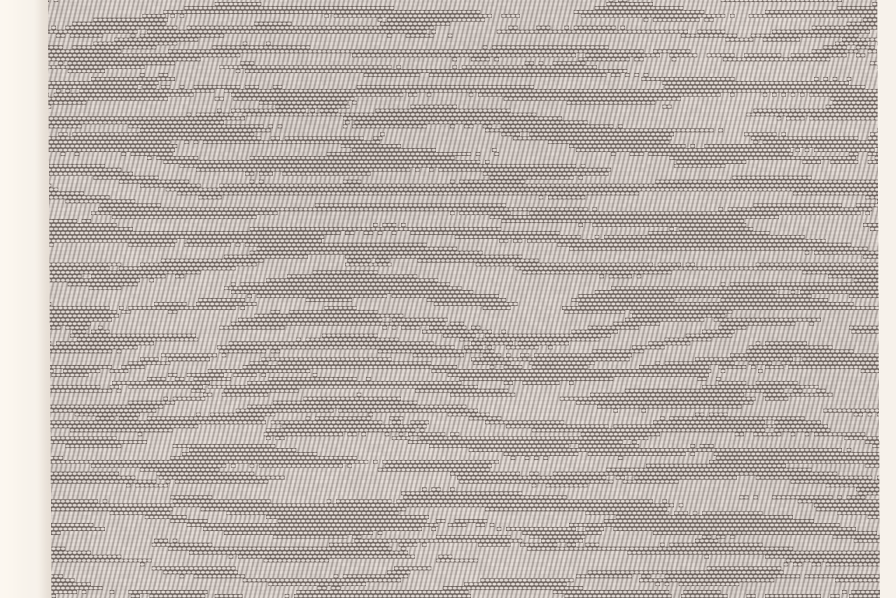
Reproduce this texture procedurally as a WebGL 1 fragment shader.

```glsl
precision highp float;
uniform vec2 u_resolution;

const vec3 WALL = vec3(0.97, 0.95, 0.92);
const vec3 SHADOW = vec3(0.86, 0.82, 0.78);
const vec3 PALE_THREAD = vec3(0.88, 0.85, 0.83);
const vec3 DARK_THREAD = vec3(0.42, 0.38, 0.36);
const vec2 STITCH = vec2(0.0078, 0.0066);
const float BANDS = 23.0;
const int SAMPLES = 3;

float hash(vec2 p) {
  return fract(sin(dot(p, vec2(127.1, 311.7))) * 43758.5453);
}

float gradientDot(vec2 corner, vec2 offset) {
  float angle = 6.2832 * hash(corner);
  return dot(vec2(cos(angle), sin(angle)), offset);
}

// Gradient noise, centred on zero
float noise(vec2 p) {
  vec2 i = floor(p);
  vec2 f = fract(p);
  vec2 s = f * f * (3.0 - 2.0 * f);
  vec2 e = vec2(1.0, 0.0);
  float low = mix(gradientDot(i, f), gradientDot(i + e.xy, f - e.xy), s.x);
  float high = mix(gradientDot(i + e.yx, f - e.yx), gradientDot(i + e.xx, f - e.xx), s.x);
  return mix(low, high, s.y);
}

// Wavy bands that swell, split and merge: positive where pale threads lie on top
float streakField(vec2 p) {
  float drift = 1.9 * noise(p * vec2(2.0, 5.0) + 7.3);
  float bands = sin(6.2832 * (BANDS * p.y + drift));
  float broad = noise(p * vec2(3.2, 33.0) + 3.7);
  float fine = noise(p * vec2(7.0, 62.0) + 41.2);
  return 0.28 * bands + 0.85 * broad + 0.5 * fine;
}

// Few short pale stitches, gathered in loose groups
float speck(vec2 cell, vec2 p) {
  float group = smoothstep(0.05, 0.35, noise(p * vec2(4.0, 11.0) + 19.4));
  float pick = hash(floor(cell * vec2(0.5, 1.0)) + 5.1);
  return step(1.0 - 0.13 * group, pick);
}

// Pale dot in each stitch of the dark face
float dotWeave(vec2 st) {
  vec2 q = fract(st) - 0.5;
  return smoothstep(0.50, 0.24, length(q * vec2(0.85, 1.05)));
}

// Slanted thin grooves on the pale face
float grooveWeave(vec2 st) {
  float across = abs(fract(st.x - 0.2 * st.y) - 0.5);
  float groove = 1.0 - smoothstep(0.08, 0.34, across);
  float rowGap = smoothstep(0.25, 0.5, abs(fract(st.y) - 0.5));
  return 1.0 - 0.42 * groove - 0.10 * rowGap;
}

vec3 fabric(vec2 p) {
  vec2 st = p / STITCH;
  vec2 stagger = vec2(0.5 * mod(floor(st.y), 2.0), 0.0);
  vec2 cell = floor(st + stagger);
  vec2 centre = (cell + 0.5 - stagger) * STITCH;
  float ragged = 0.10 * (hash(cell) - 0.5);
  float pale = step(0.01, streakField(centre) + ragged);
  pale = max(pale, speck(cell, centre));
  float cover = mix(dotWeave(st + stagger), grooveWeave(st), pale);
  float tone = 1.0 + 0.05 * (hash(cell + 17.0) - 0.5) + 0.03 * noise(p * 2.0);
  return mix(DARK_THREAD, PALE_THREAD, cover) * tone;
}

vec3 wall(vec2 uv, float left) {
  float nearEdge = smoothstep(left - 0.018, left, uv.x) * step(uv.x, left);
  float glow = 0.02 * smoothstep(0.035, 0.0, uv.x);
  return mix(WALL + glow, SHADOW, 0.6 * nearEdge);
}

vec3 scene(vec2 pixel) {
  vec2 uv = pixel / u_resolution;
  vec2 p = pixel / u_resolution.y;
  float left = mix(0.0575, 0.0534, uv.y);
  float right = mix(0.982, 0.979, uv.y);
  float inside = step(left, uv.x) * step(uv.x, right);
  return mix(wall(uv, left), fabric(p), inside);
}

void main() {
  // Average several samples to smooth every edge
  vec3 sum = vec3(0.0);
  for (int y = 0; y < SAMPLES; y++) {
    for (int x = 0; x < SAMPLES; x++) {
      vec2 offset = (vec2(float(x), float(y)) + 0.5) / float(SAMPLES) - 0.5;
      sum += scene(gl_FragCoord.xy + offset);
    }
  }
  gl_FragColor = vec4(sum / float(SAMPLES * SAMPLES), 1.0);
}
```
